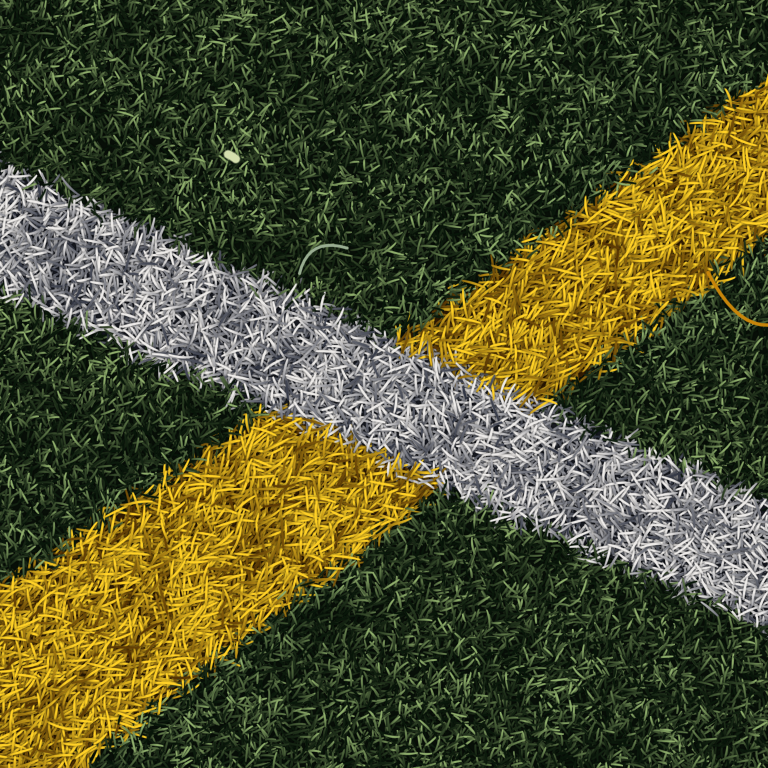
Reproduce this texture procedurally as a Shadertoy shader.

```glsl
vec4 hash4(vec2 p) {
    vec4 q = fract(vec4(p.xyxy) * vec4(0.1031, 0.1030, 0.0973, 0.1099));
    q += dot(q, q.wzxy + 33.33);
    return fract((q.xxyz + q.yzzw) * q.zywx);
}

float noise(vec2 p) {
    vec2 i = floor(p), f = fract(p);
    f = f * f * (3.0 - 2.0 * f);
    return mix(mix(hash4(i).x, hash4(i + vec2(1, 0)).x, f.x),
               mix(hash4(i + vec2(0, 1)).x, hash4(i + vec2(1, 1)).x, f.x), f.y);
}

// 0 = green turf, 1 = white line, 2 = yellow line
int turfKind(vec2 p) {
    if (abs(p.y - 0.702 + 0.438 * p.x) < 0.080) return 1;
    float upper = (p.x < 0.5 ? 0.228 + 0.665 * p.x : 0.190 + 0.705 * p.x) - p.y;
    float lower = p.y + 0.072 - 0.768 * p.x;
    return min(upper, lower) > 0.0 ? 2 : 0;
}

vec3 bladeColor(int kind, float tone) {
    if (kind == 1) return mix(vec3(0.14, 0.16, 0.22), vec3(0.93, 0.92, 0.91), tone);
    if (kind == 2) return mix(vec3(0.28, 0.15, 0.0), vec3(1.0, 0.82, 0.15), tone);
    return mix(vec3(0.03, 0.085, 0.035), vec3(0.56, 0.68, 0.42), tone);
}

// Distance to a quadratic curve, walked in short segments
float strand(vec2 p, vec2 a, vec2 b, vec2 c) {
    float d = 1.0;
    vec2 last = a;
    for (int i = 1; i <= 10; i++) {
        float t = float(i) / 10.0;
        vec2 next = mix(mix(a, b, t), mix(b, c, t), t);
        vec2 e = next - last, w = p - last;
        d = min(d, length(w - e * clamp(dot(w, e) / dot(e, e), 0.0, 1.0)));
        last = next;
    }
    return d;
}

void mainImage(out vec4 fragColor, in vec2 fragCoord) {
    vec2 p = fragCoord / iResolution.xy;
    float px = 0.8 / iResolution.y;
    const float cell = 0.022;
    const int layers = 17;

    // Shaded ground between the blades
    int ground = turfKind(p);
    vec3 col = ground == 1 ? vec3(0.09, 0.10, 0.13)
             : ground == 2 ? vec3(0.20, 0.11, 0.01) : vec3(0.03, 0.06, 0.03);

    // Curved blades stacked from the ground up
    for (int i = 0; i < layers; i++) {
        float height = float(i) / float(layers - 1);
        vec2 shift = fract(float(i) * vec2(0.37, 0.71));
        vec2 base = floor(p / cell + shift);
        for (int n = 0; n < 9; n++) {
            vec2 id = base + vec2(n % 3 - 1, n / 3 - 1);
            vec4 r = hash4(id + float(i) * vec2(17.3, 41.7) + 9.0);
            vec4 s = hash4(id * 1.7 + float(i) * vec2(29.1, 13.9) + 73.0);
            vec2 center = (id + r.xy - shift) * cell;
            int kind = turfKind(center + (s.xy - 0.5) * 0.028);

            float angle = 1.1 + (r.z - 0.5) * 2.8;
            float halfLen = 0.006 + 0.008 * s.z;
            float halfWid = 0.0014;
            if (kind == 1) {
                angle = 2.5 + (r.z - 0.5) * 3.1;
                halfLen = 0.009 + 0.010 * s.z;
                halfWid = 0.0016;
            } else if (kind == 2) {
                angle = 0.75 + (r.z - 0.5) * 2.3;
                halfLen = 0.012 + 0.010 * s.z;
                halfWid = 0.0016;
            }

            vec2 dir = vec2(cos(angle), sin(angle));
            vec2 d = p - center;
            float t = dot(d, dir) / halfLen;
            float side = dot(d, vec2(-dir.y, dir.x)) - (s.w - 0.5) * 0.3 * halfLen * (t * t - 0.4);
            float edge = abs(side) - halfWid * (1.0 - 0.4 * t * t);
            float ends = 1.0 - smoothstep(0.8, 1.0, abs(t));
            float shade = ends * (1.0 - smoothstep(0.0, 0.0035, edge));
            float mask = ends * (1.0 - smoothstep(-px, px, edge));

            // Clumps darken whole groups of blades, tips catch the light
            float tuft = 0.6 * noise(center * vec2(24.0, 32.0)) + 0.4 * noise(center * 65.0 + 7.0);
            float lit = (0.5 + 0.5 * height) * (0.85 + 0.3 * t);
            float tone = kind == 0 ? pow(r.w, 1.9) * lit * (0.4 + 1.7 * tuft)
                                   : (0.06 + 1.35 * pow(r.w, 0.65)) * lit * (0.6 + 1.1 * tuft);
            col *= 1.0 - (kind == 0 ? 0.15 : 0.17) * shade;
            col = mix(col, bladeColor(kind, clamp(tone, 0.0, 1.0)), mask);
        }
    }

    // Loose strands and a pale fleck lying on the turf
    float pale = strand(p, vec2(0.390, 0.644), vec2(0.402, 0.692), vec2(0.452, 0.677));
    col = mix(col, vec3(0.60, 0.68, 0.57), 1.0 - smoothstep(0.0009, 0.0009 + 2.0 * px, pale));
    float gold = strand(p, vec2(0.922, 0.645), vec2(0.962, 0.567), vec2(1.01, 0.578));
    col = mix(col, vec3(0.78, 0.52, 0.04), 1.0 - smoothstep(0.0012, 0.0012 + 2.0 * px, gold));
    float fleck = strand(p, vec2(0.297, 0.799), vec2(0.302, 0.797), vec2(0.307, 0.793));
    col = mix(col, vec3(0.83, 0.87, 0.68), 1.0 - smoothstep(0.004, 0.007, fleck));

    fragColor = vec4(col, 1.0);
}
```
